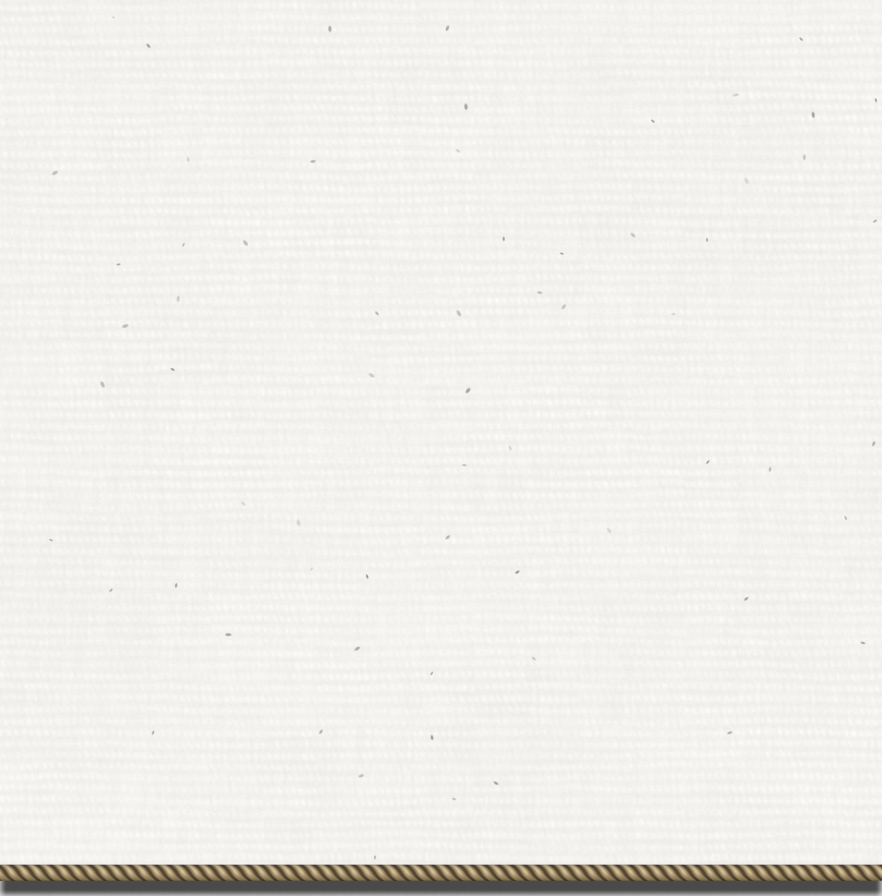
Write a WebGL 2 fragment shader that draws this texture.

```glsl
#version 300 es
precision highp float;
// Off-white canvas cloth: staggered rows of small raised grains, lit from the
// upper left, with uneven threads and a few grey flecks. A twisted gold cord
// runs along the bottom edge and drops a soft dark shadow below it.

#define ROWS 79.0          // weave rows per canvas height
#define COLS 122.0         // grains per canvas height
#define RELIEF 0.052       // contrast of the weave
#define FLECK_CELLS 13.0   // fleck grid per canvas height
#define FLECK_SHARE 0.34   // part of the grid cells holding a fleck
#define CORD_LOW 0.0170
#define CORD_HIGH 0.0350
#define CORD_TWIST 68.0    // strands per canvas height
#define CLOTH vec3(0.958, 0.950, 0.938)
#define GOLD vec3(0.57, 0.49, 0.35)
#define GOLD_LIGHT vec3(0.80, 0.73, 0.58)
#define SHADOW vec3(0.29)

uniform vec2 u_resolution;
out vec4 fragColor;

const float TAU = 6.2831853;

float hash(vec2 p) {
    vec3 q = fract(vec3(p.xyx) * 0.1031);
    q += dot(q, q.yzx + 33.33);
    return fract((q.x + q.y) * q.z);
}

// Slow unevenness from layered sines, about -1 to 1
float waves(vec2 p) {
    float sum = 0.0, gain = 0.5;
    for (int i = 0; i < 4; i++) {
        sum += gain * sin(p.x + 1.7 * sin(p.y)) * cos(p.y * 1.2 + sin(p.x * 0.8));
        p = mat2(1.5, 1.1, -1.1, 1.5) * p + 2.3;
        gain *= 0.62;
    }
    return sum;
}

// Height of the woven surface
float weave(vec2 p) {
    float y = p.y * ROWS + 0.28 * waves(p * vec2(9.0, 21.0));
    float row = floor(y);
    float across = y - row - 0.5;
    float x = p.x * COLS + 0.5 * mod(row, 2.0) + 0.35 * hash(vec2(row, 5.0));
    x += 0.3 * waves(vec2(p.x * 34.0, row * 1.9)) + 0.18 * across;
    vec2 grain = vec2(floor(x), row);
    float along = x - grain.x - 0.5;
    float thread = 0.5 + 0.5 * cos(TAU * across);
    float bump = 0.5 + 0.5 * cos(TAU * along);
    float vigour = 0.65 + 0.6 * hash(grain + 11.0);
    return thread * (0.42 + 0.58 * bump * vigour);
}

vec3 cloth(vec2 p) {
    float height = weave(p);
    float slope = height - weave(p + vec2(-0.0016, 0.0022));
    float uneven = 0.8 + 0.45 * waves(p * vec2(13.0, 37.0) + 4.0);
    float tone = (height - 0.36) * 0.8 - slope * 0.42;
    tone *= RELIEF * uneven;

    // Thread streaks, broad mottling and fine fibre grain
    float rowStreak = hash(vec2(floor(p.y * ROWS * 2.0), floor(p.x * 17.0))) - 0.5;
    float colStreak = hash(vec2(floor(p.x * COLS * 2.0), floor(p.y * 21.0) + 70.0)) - 0.5;
    float fibre = hash(floor(p * 410.0) + 19.0) - 0.5;
    tone += 0.009 * rowStreak + 0.011 * colStreak + 0.013 * fibre;
    tone += 0.005 * waves(p * 7.0);
    return CLOTH + tone * vec3(0.96, 1.0, 1.06);
}

// Small slanted specks, at most one in each grid cell
float flecks(vec2 p, float pixel) {
    vec2 cell = floor(p * FLECK_CELLS);
    vec2 centre = 0.15 + 0.7 * vec2(hash(cell + 3.1), hash(cell + 47.7));
    vec2 d = p - (cell + centre) / FLECK_CELLS;
    float angle = TAU * hash(cell + 81.3);
    d = mat2(cos(angle), sin(angle), -sin(angle), cos(angle)) * d;
    float size = mix(0.0012, 0.0025, hash(cell + 23.9));
    float dist = length(d * vec2(0.7, 1.3)) - size;
    float present = step(hash(cell + 60.2), FLECK_SHARE);
    return present * (1.0 - smoothstep(-pixel, pixel, dist)) * mix(0.2, 0.8, hash(cell + 9.4));
}

// Twisted cord; h runs from 0 at its lower edge to 1 at its upper edge
vec3 cord(float x, float h) {
    float lean = h + 0.06 * sin(TAU * h);
    float strand = fract(x * CORD_TWIST + lean * 1.2);
    float ridge = 0.5 + 0.5 * cos(TAU * (strand - 0.5));
    float roundness = sqrt(max(0.0, 1.0 - pow(2.0 * h - 1.0, 2.0)));
    vec3 colour = mix(GOLD * 0.56, GOLD * 1.06, smoothstep(0.0, 0.5, ridge));
    colour = mix(colour, GOLD_LIGHT, smoothstep(0.55, 1.0, ridge) * smoothstep(0.1, 0.6, h));
    return colour * mix(0.62, 1.03, roundness);
}

void main() {
    vec2 p = gl_FragCoord.xy / u_resolution.y;
    float pixel = 1.0 / u_resolution.y;
    float width = u_resolution.x / u_resolution.y;

    vec3 colour = cloth(p);
    colour = mix(colour, vec3(0.50, 0.49, 0.46), flecks(p, pixel));

    // Shadow below the cord, softer at its two ends and at the bottom
    float ends = smoothstep(-0.006, 0.008, min(p.x, width - p.x));
    float shade = smoothstep(-0.005, 0.008, p.y) * (1.0 - smoothstep(0.022, 0.030, p.y));
    colour = mix(colour, SHADOW, shade * ends);

    float h = (p.y - CORD_LOW) / (CORD_HIGH - CORD_LOW);
    float edge = min(p.y - CORD_LOW, CORD_HIGH - p.y);
    float cover = smoothstep(-0.6 * pixel, 0.6 * pixel, edge);
    colour = mix(colour, cord(p.x, clamp(h, 0.0, 1.0)), cover);
    fragColor = vec4(clamp(colour, 0.0, 1.0), 1.0);
}
```
